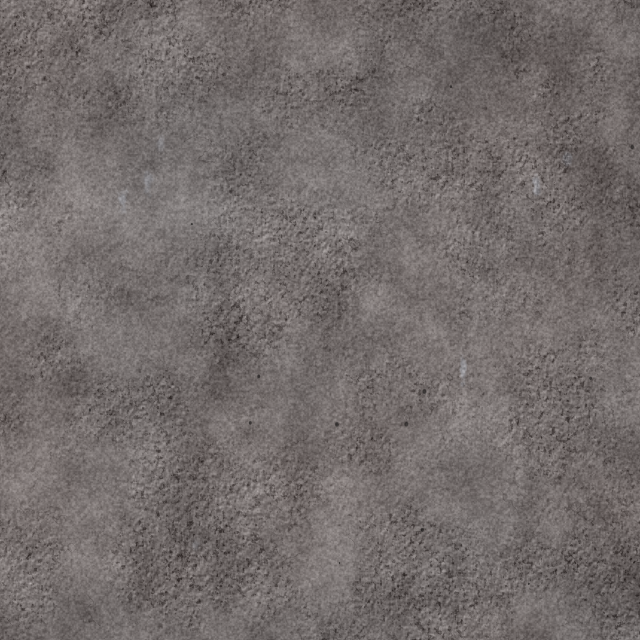
Reproduce this texture procedurally as a Shadertoy shader.

```glsl
#define BASE_COLOR vec3(0.451, 0.425, 0.420)
#define WARM_SHIFT vec3(0.012, -0.006, -0.012)
#define FLAKE_COLOR vec3(0.58, 0.58, 0.60)
#define CLOUD_AMOUNT 0.15
#define MOTTLE_AMOUNT 0.20
#define STREAK_AMOUNT 0.10
#define GRAIN_AMOUNT 0.095
#define RELIEF_AMOUNT 0.17
#define PIT_AMOUNT 0.11
#define CRACK_AMOUNT 0.07
#define FLAKE_COUNT 7
#define HOLE_COUNT 14

float hash(vec2 p) {
    vec3 q = fract(p.xyx * 0.1031);
    q += dot(q, q.yzx + 33.33);
    return fract((q.x + q.y) * q.z);
}

vec2 hash2(float seed) {
    return vec2(hash(vec2(seed, 17.0)), hash(vec2(seed, 71.0)));
}

float noise(vec2 p) {
    vec2 cell = floor(p), f = fract(p);
    f = f * f * (3.0 - 2.0 * f);
    float low = mix(hash(cell), hash(cell + vec2(1, 0)), f.x);
    float high = mix(hash(cell + vec2(0, 1)), hash(cell + vec2(1, 1)), f.x);
    return mix(low, high, f.y);
}

float fbm(vec2 p, int octaves) {
    float sum = 0.0, total = 0.0, weight = 0.5;
    for (int i = 0; i < octaves; i++) {
        sum += weight * noise(p);
        total += weight;
        weight *= 0.6;
        p = mat2(0.8, 0.6, -0.6, 0.8) * p * 2.03 + 19.7;
    }
    return sum / total;
}

// Soft stains, patches and faint vertical trowel streaks, centred on zero
float stains(vec2 uv) {
    float cloud = fbm(uv * vec2(3.0, 5.0) + 3.1, 6) - 0.5;
    float mottle = fbm(uv * vec2(17.0, 15.0) + 41.0, 5) - 0.5;
    float streak = fbm(uv * vec2(6.0, 5.0) + 5.0, 3) * (fbm(uv * vec2(28.0, 8.0) + 60.0, 3) - 0.5);
    float edgeShade = 0.022 * (1.0 - 2.0 * smoothstep(0.15, 0.5, abs(uv.y - 0.45)));
    return cloud * CLOUD_AMOUNT + mottle * MOTTLE_AMOUNT + streak * STREAK_AMOUNT + edgeShade;
}

// Fine sand plus side-lit relief and small pits in the worn patches
float surface(vec2 uv, float wear) {
    float grain = noise(uv * 250.0) + noise(uv.yx * 430.0 + 9.0) - 1.0;
    vec2 p = uv * vec2(190.0, 170.0);
    float relief = fbm(p, 2) - fbm(p + vec2(-0.4, 0.5), 2);
    float pits = smoothstep(0.60, 0.80, fbm(uv * vec2(215.0, 190.0) + 77.0, 2));
    return grain * GRAIN_AMOUNT + relief * RELIEF_AMOUNT * (0.3 + wear)
         - pits * PIT_AMOUNT * (0.25 + wear);
}

// Broken hairlines along a noise contour
float cracks(vec2 uv) {
    float contour = abs(fbm(uv * 12.0 + 120.0, 5) - 0.5);
    float gaps = smoothstep(0.55, 0.75, fbm(uv * 20.0 + 33.0, 2));
    return (1.0 - smoothstep(0.0, 0.02, contour)) * gaps;
}

// Pale upright flakes with ragged edges
float flakes(vec2 uv) {
    float cover = 0.0;
    for (int i = 0; i < FLAKE_COUNT; i++) {
        vec2 random = hash2(float(i) + 4.0);
        vec2 size = mix(vec2(0.005, 0.008), vec2(0.011, 0.024), random.yx);
        float d = length((uv - hash2(float(i) + 50.0)) / size);
        d += 1.3 * (fbm(uv * 90.0, 3) - 0.5);
        cover = max(cover, (1.0 - smoothstep(0.3, 1.1, d)) * mix(0.35, 0.8, random.x));
    }
    return cover;
}

// Isolated dark air holes
float holes(vec2 uv) {
    float cover = 0.0;
    for (int i = 0; i < HOLE_COUNT; i++) {
        float radius = mix(0.0012, 0.0034, hash(vec2(float(i), 8.0)));
        float d = length((uv - hash2(float(i) + 90.0)) * vec2(1.0, 0.8));
        cover = max(cover, 1.0 - smoothstep(0.5 * radius, 1.3 * radius, d));
    }
    return cover;
}

void mainImage(out vec4 fragColor, in vec2 fragCoord) {
    vec2 uv = fragCoord / iResolution.y;
    float wear = smoothstep(0.35, 0.72, fbm(uv * 8.0 + 14.0, 5));
    float tone = stains(uv) + surface(uv, wear) - cracks(uv) * CRACK_AMOUNT;
    float warmth = fbm(uv * 4.0 + 200.0, 5) - 0.5;

    vec3 color = BASE_COLOR + tone + warmth * WARM_SHIFT;
    color = mix(color, FLAKE_COLOR + tone, flakes(uv));
    color *= 1.0 - 0.5 * holes(uv);
    fragColor = vec4(clamp(color, 0.0, 1.0), 1.0);
}
```
